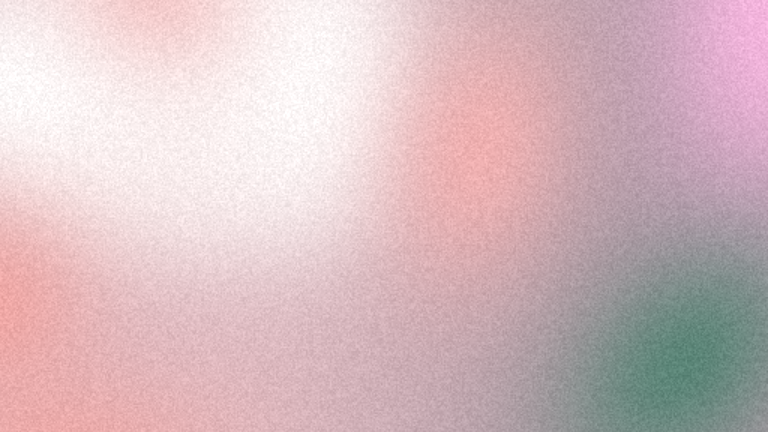
Reproduce this background procedurally as a Shadertoy shader.

```glsl
// Soft blurred gradient of white, coral, mauve, pink and green glows under fine film grain.

const vec3 ROSE   = vec3(0.87, 0.73, 0.755);
const vec3 MAUVE  = vec3(0.67, 0.595, 0.635);
const vec3 PALE   = vec3(0.975, 0.93, 0.93);
const vec3 WHITE  = vec3(0.995, 0.985, 0.985);
const vec3 CORAL  = vec3(0.945, 0.69, 0.69);
const vec3 SALMON = vec3(0.945, 0.645, 0.63);
const vec3 PINK   = vec3(0.96, 0.71, 0.87);
const vec3 GREEN  = vec3(0.34, 0.52, 0.46);

const float GRAIN_ROWS = 288.0;    // grain cells along the canvas height
const float GRAIN_AMOUNT = 0.07;
const float DESIGN_ASPECT = 16.0 / 9.0;

// Squared distance to a tilted ellipse, 1 on its rim.
float ellipse(vec2 p, vec2 center, vec2 radii, float tilt) {
    float c = cos(tilt), s = sin(tilt);
    vec2 d = p - center;
    d = vec2(c * d.x + s * d.y, c * d.y - s * d.x) / radii;
    return dot(d, d);
}

float glow(vec2 p, vec2 center, vec2 radii, float tilt) {
    return exp(-ellipse(p, center, radii, tilt));
}

// Glow with a flatter core and a firmer rim.
float plateau(vec2 p, vec2 center, vec2 radii, float tilt) {
    float d = ellipse(p, center, radii, tilt);
    return exp(-d * d);
}

float hash(vec2 cell) {
    vec3 q = fract(cell.xyx * 0.1031);
    q += dot(q, q.yzx + 33.33);
    return fract((q.x + q.y) * q.z);
}

// Triangular noise around zero at one grain cell.
float grainCell(vec2 cell) {
    return hash(cell) + hash(cell + 71.0) - 1.0;
}

float grain(vec2 p) {
    vec2 g = p * GRAIN_ROWS - 0.5;
    vec2 i = floor(g + 0.001);
    vec2 f = clamp(g - i, 0.0, 1.0);
    float low = mix(grainCell(i), grainCell(i + vec2(1, 0)), f.x);
    float high = mix(grainCell(i + vec2(0, 1)), grainCell(i + vec2(1, 1)), f.x);
    return mix(low, high, f.y);
}

vec3 background(vec2 p) {
    // Rose to mauve, left to right
    vec3 color = mix(ROSE, MAUVE, smoothstep(0.5, 1.65, p.x - 0.15 * (p.y - 0.5)));

    // Pale field with two bright cores
    color = mix(color, PALE, plateau(p, vec2(0.40, 0.79), vec2(0.60, 0.42), 0.0));
    color = mix(color, WHITE, 0.90 * glow(p, vec2(0.72, 0.83), vec2(0.22, 0.35), 0.0));
    color = mix(color, WHITE, 0.95 * glow(p, vec2(0.03, 0.79), vec2(0.27, 0.20), -0.3));

    // Warm glows
    color = mix(color, CORAL, 0.55 * glow(p, vec2(0.36, 1.01), vec2(0.21, 0.17), -0.3));
    color = mix(color, CORAL, 0.95 * glow(p, vec2(1.11, 0.65), vec2(0.21, 0.31), -0.25));
    color = mix(color, SALMON, 0.90 * glow(p, vec2(-0.04, 0.29), vec2(0.25, 0.24), 0.0));
    color = mix(color, SALMON, 0.75 * glow(p, vec2(0.13, -0.05), vec2(0.38, 0.19), 0.0));

    // Cool right side
    color = mix(color, PINK, glow(p, vec2(1.80, 0.98), vec2(0.29, 0.50), 0.0));
    color = mix(color, GREEN, 0.95 * glow(p, vec2(1.585, 0.155), vec2(0.33, 0.22), 0.8));
    return color;
}

void mainImage(out vec4 fragColor, in vec2 fragCoord) {
    vec2 uv = fragCoord / iResolution.xy;
    vec2 p = uv * vec2(DESIGN_ASPECT, 1.0);
    vec3 color = background(p) + GRAIN_AMOUNT * grain(p);
    fragColor = vec4(clamp(color, 0.0, 1.0), 1.0);
}
```
